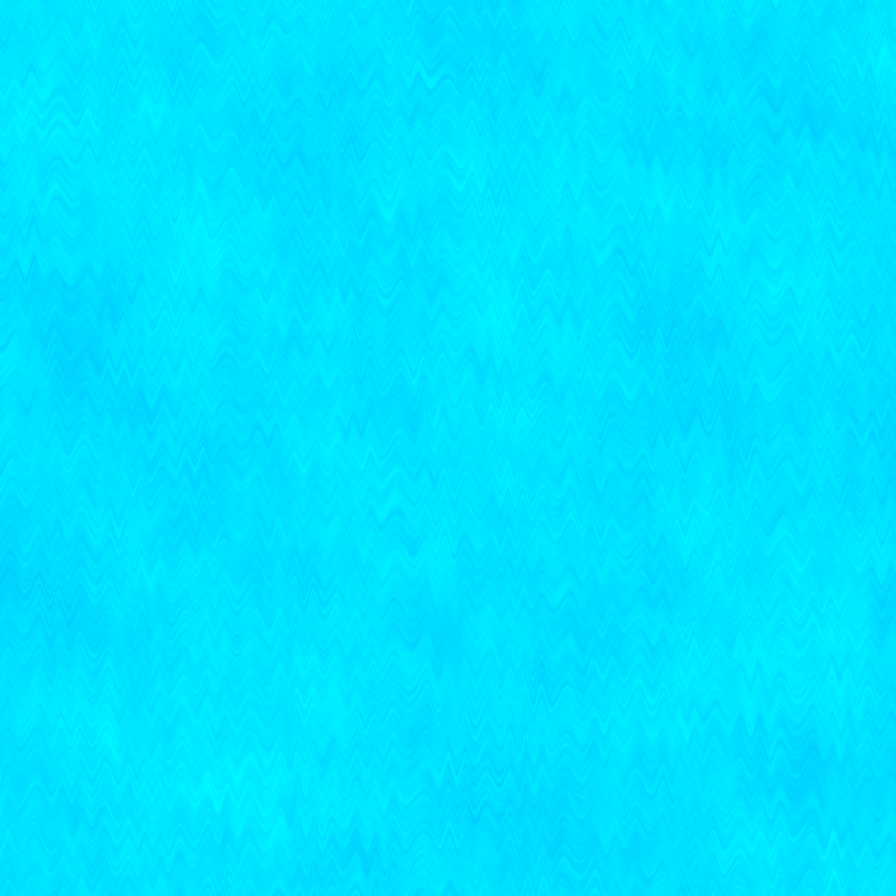
A WebGL 2 fragment shader for this background:

```glsl
#version 300 es
precision highp float;
// Bright cyan water: soft cloudy patches combed into fine vertical zigzag ripples.

uniform vec2 u_resolution;
out vec4 outColor;

const float TAU = 6.2831853;
const vec3 DEEP_CYAN = vec3(0.0, 0.780, 1.0);
const vec3 PALE_CYAN = vec3(0.0, 0.980, 1.0);

float hash(vec2 cell) {
    vec3 h = fract(vec3(cell.xyx) * vec3(0.1031, 0.1030, 0.0973));
    h += dot(h, h.yzx + 33.33);
    return fract((h.x + h.y) * h.z);
}

// Smooth lattice noise in 0..1
float valueNoise(vec2 p) {
    vec2 cell = floor(p);
    vec2 f = fract(p);
    vec2 w = f * f * f * (f * (f * 6.0 - 15.0) + 10.0);
    float low = mix(hash(cell), hash(cell + vec2(1.0, 0.0)), w.x);
    float high = mix(hash(cell + vec2(0.0, 1.0)), hash(cell + vec2(1.0, 1.0)), w.x);
    return mix(low, high, w.y);
}

// Layered noise, normalised and centred on zero
float cloud(vec2 p, int octaves, float gain) {
    float sum = 0.0;
    float total = 0.0;
    float weight = 1.0;
    for (int i = 0; i < octaves; i++) {
        sum += weight * valueNoise(p);
        total += weight;
        weight *= gain;
        p = mat2(1.96, 0.40, -0.40, 1.96) * p + vec2(17.3, 9.1);
    }
    return sum / total - 0.5;
}

// Vertical offset of the ripples, with uneven spacing and height
float zigzag(vec2 p, float count, float height) {
    float drift = 0.22 * sin(p.x * 31.0 + 1.3) + 0.18 * sin(p.x * 73.0 + p.y * 5.0);
    float swell = 0.75 + 0.5 * valueNoise(p * vec2(24.0, 9.0));
    return height * swell * sin(TAU * (p.x * count + drift));
}

// Thin strands that follow the ripples, centred on zero
float strands(vec2 p, vec2 density) {
    float broad = valueNoise(p * density) - 0.5;
    float thin = valueNoise(p * density * vec2(1.4, 1.8) + 41.7) - 0.5;
    return broad + 1.1 * thin;
}

// Upright streaks, centred on zero
float streaks(vec2 p, vec2 density) {
    float wide = valueNoise(p * density + 63.0) - 0.5;
    float narrow = valueNoise(p * density * vec2(1.9, 1.6) + 27.0) - 0.5;
    return wide + 0.8 * narrow;
}

void main() {
    vec2 uv = gl_FragCoord.xy / u_resolution;
    vec2 rippled = uv + vec2(0.0, zigzag(uv, 42.0, 0.0115));

    // Broad patches lean slightly from upper left to lower right
    vec2 leaning = vec2(rippled.x, rippled.y + 0.25 * rippled.x);
    float tone = 0.5 + 0.8 * cloud(leaning * vec2(6.0, 7.0) + vec2(3.7, 12.4), 6, 0.57);

    // Fine lines and faint upright streaks
    tone += 0.25 * strands(rippled, vec2(30.0, 150.0));
    tone += 0.11 * streaks(uv, vec2(80.0, 11.0));

    outColor = vec4(mix(DEEP_CYAN, PALE_CYAN, clamp(tone, 0.0, 1.0)), 1.0);
}
```
